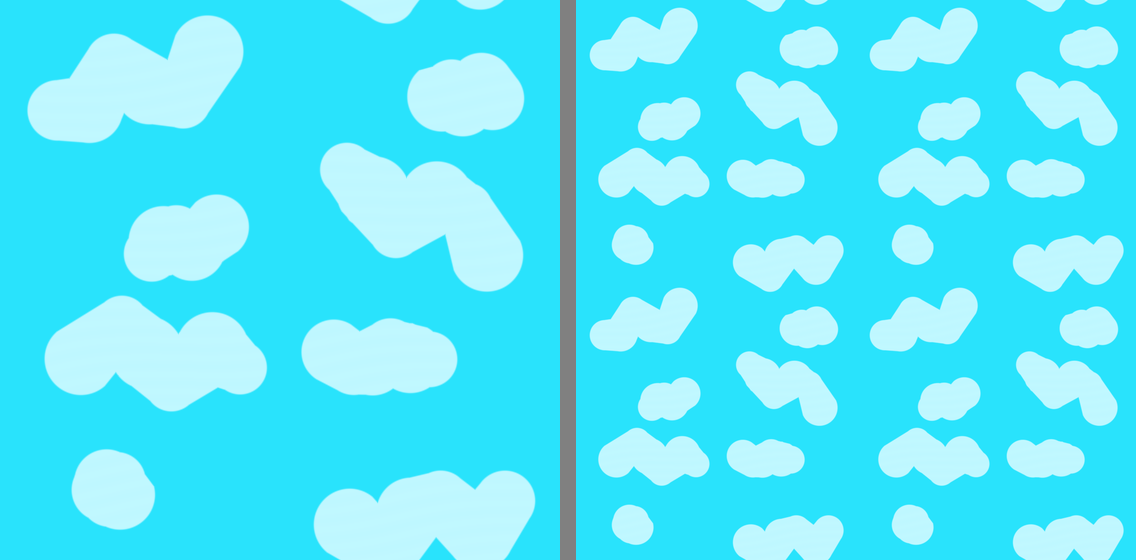
Left, the tile; right, the same tile 2 across and 2 down.
Write a Shadertoy shader that draws this texture.

```glsl
// Distance to a brush stroke whose radius changes from end to end
float strokeDistance(vec2 p, vec3 a, vec3 b) {
    vec2 along = b.xy - a.xy;
    float h = clamp(dot(p - a.xy, along) / dot(along, along), 0.0, 1.0);
    return length(p - a.xy - along * h) - mix(a.z, b.z, h);
}

// Brush position (xy) and radius (z) at one step of a cloud's wavy path
vec3 brushPoint(float stepIndex, float seed, float halfLength, float wave) {
    return vec3((stepIndex * 0.4 - 1.0) * halfLength,
                wave * sin(stepIndex * 2.0 + seed * 2.7),
                0.057 + 0.009 * sin(stepIndex * 3.0 + seed));
}

float cloudDistance(vec2 p, float seed, float isBig) {
    float halfLength = mix(0.05 - 0.035 * cos(seed * 1.1), 0.14, isBig);
    float wave = mix(0.016, 0.048, isBig);
    float d = 1.0;
    vec3 from = brushPoint(0.0, seed, halfLength, wave);
    for (float k = 1.0; k < 6.0; k++) {
        vec3 to = brushPoint(k, seed, halfLength, wave);
        d = min(d, strokeDistance(p, from, to));
        from = to;
    }
    return d;
}

void mainImage(out vec4 fragColor, in vec2 fragCoord) {
    vec2 uv = fragCoord / iResolution.xy;

    // Big and small clouds alternate on a loose, wrapping checkerboard
    float d = 1.0;
    for (float i = 0.0; i < 8.0; i++) {
        vec2 cell = vec2(mod(i, 2.0), floor(i / 2.0));
        float isBig = mod(cell.x + cell.y, 2.0);
        vec2 center = vec2(0.26, 0.1) + cell * vec2(0.5, 0.25);
        center += vec2(mix(0.08, 0.05, isBig), 0.03) * sin(i * vec2(2.4, 4.0) + vec2(4.0, 1.0));
        vec2 p = fract(uv - center + 0.5) - 0.5;
        float tilt = 0.25 * sin(i * 2.2);
        p = mat2(cos(tilt), -sin(tilt), sin(tilt), cos(tilt)) * p;
        d = min(d, cloudDistance(p, i, isBig));
    }

    // Barely visible brush streaks inside the clouds
    vec2 turn = 6.2831853 * uv;
    float streaks = sin(turn.y * 31.0 - turn.x * 3.0 + 2.0 * sin(turn.x * 2.0 + turn.y));

    vec3 sky = vec3(0.16, 0.89, 0.99);
    vec3 cloud = vec3(0.75, 0.97, 1.0) + vec3(0.004, 0.001, 0.0) * streaks;
    float edge = max(0.0015, 0.75 / iResolution.y);
    float cover = 1.0 - smoothstep(-edge * 1.6, edge, d);
    fragColor = vec4(mix(sky, cloud, cover), 1.0);
}
```
